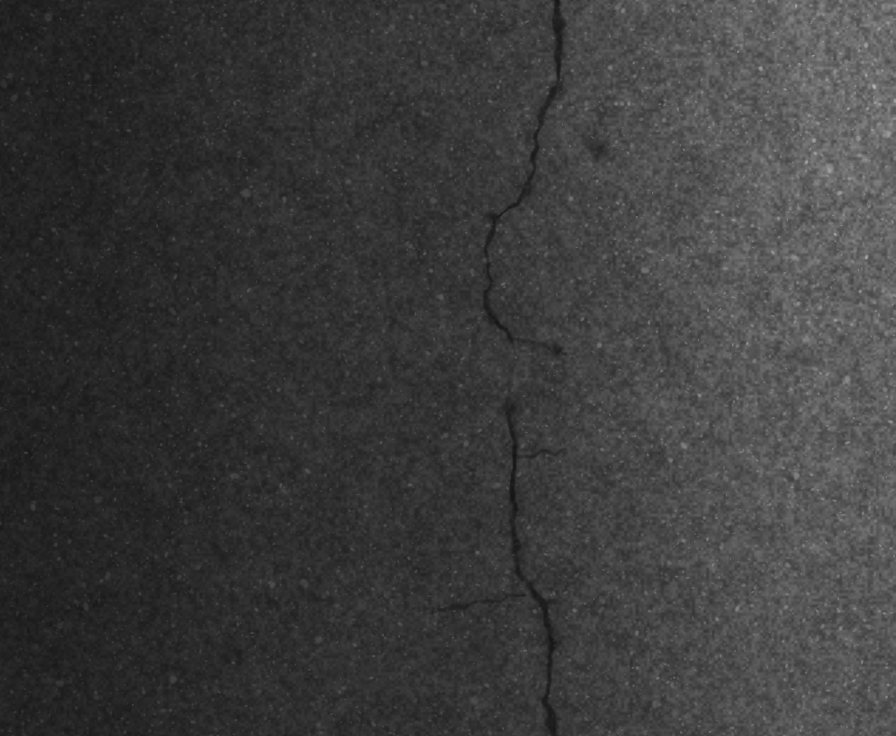
A WebGL 2 fragment shader for this texture:

```glsl
#version 300 es
precision highp float;
// Cracked asphalt lit from the right: a smooth light ramp is multiplied by
// layered value-noise grain, scattered pale stone chips on jittered grids,
// and a jagged polyline crack with dark knots and faint side branches.

#define SHADE 0.133        // light level at the left edge
#define MID_GAIN 0.068     // added light up to the middle
#define LIGHT_GAIN 0.215   // added light toward the right edge
#define GRAIN 0.62         // contrast of the fine grain
#define CHIP_GAIN 0.75     // brightness of the stone chips
#define CRACK_WIDTH 0.0034
#define CRACK_DEPTH 0.55

uniform vec2 u_resolution;
out vec4 fragColor;

const int CRACK_COUNT = 18;
const vec2 CRACK[CRACK_COUNT] = vec2[](
  vec2(.752, 1.01), vec2(.762, .937), vec2(.754, .884), vec2(.732, .841),
  vec2(.725, .778), vec2(.706, .722), vec2(.673, .702), vec2(.663, .659),
  vec2(.665, .571), vec2(.698, .543), vec2(.694, .444), vec2(.698, .373),
  vec2(.698, .286), vec2(.705, .222), vec2(.743, .175), vec2(.749, .127),
  vec2(.743, .048), vec2(.754, -.01));

// Dark knots: centre and radius
const int KNOT_COUNT = 7;
const vec3 KNOTS[KNOT_COUNT] = vec3[](
  vec3(.757, .884, .014), vec3(.813, .797, .020), vec3(.673, .702, .013),
  vec3(.667, .566, .012), vec3(.694, .440, .013), vec3(.749, .137, .015),
  vec3(.757, .523, .012));

float hash(vec2 p) {
  vec3 q = fract(p.xyx * 0.1031);
  q += dot(q, q.yzx + 33.33);
  return fract((q.x + q.y) * q.z);
}

float noise(vec2 p) {
  vec2 cell = floor(p), f = fract(p);
  f = f * f * (3.0 - 2.0 * f);
  vec2 e = vec2(1, 0);
  return mix(mix(hash(cell), hash(cell + e.xy), f.x),
             mix(hash(cell + e.yx), hash(cell + e.xx), f.x), f.y);
}

float segment(vec2 p, vec2 a, vec2 b) {
  vec2 d = b - a;
  return length(p - a - d * clamp(dot(p - a, d) / dot(d, d), 0.0, 1.0));
}

// Rotated elliptical chips, one possible chip in each grid cell
float chips(vec2 p, float scale, float density, float radius) {
  vec2 g = p * scale, home = floor(g);
  float light = 0.0;
  for (int j = -1; j <= 1; j++)
    for (int i = -1; i <= 1; i++) {
      vec2 cell = home + vec2(i, j), id = cell + scale;
      float present = step(hash(id + 7.3), density);
      vec2 d = g - cell - vec2(hash(id + 19.1), hash(id + 41.7));
      float turn = 6.283 * hash(id + 63.5);
      d = mat2(cos(turn), sin(turn), -sin(turn), cos(turn)) * d;
      d.y *= 1.0 + hash(id + 83.9);
      float size = radius * mix(0.55, 1.3, hash(id + 101.3));
      float glow = mix(0.25, 1.0, pow(hash(id + 131.1), 2.0));
      light = max(light, present * glow * smoothstep(1.3, 0.4, length(d) / size));
    }
  return light;
}

// Darkness of the main crack, its branches and its knots
float crackMask(vec2 p) {
  vec2 q = p + 0.010 * (vec2(noise(p * 65.0), noise(p * 65.0 + 50.0)) - 0.5);
  float dist = 1.0;
  for (int i = 0; i < CRACK_COUNT - 1; i++)
    dist = min(dist, segment(q, CRACK[i], CRACK[i + 1]));
  float width = CRACK_WIDTH * mix(0.4, 1.5, noise(p * 38.0));
  float gap = smoothstep(0.445, 0.465, p.y) * smoothstep(0.538, 0.52, p.y);
  float strength = mix(0.5, 1.0, noise(p * 24.0 + 9.0)) * (1.0 - 0.75 * gap);
  float mask = strength * smoothstep(width * 1.9, width * 0.3, dist);
  mask += 0.17 * exp(-dist * dist / 0.00012) * (1.0 - gap);

  float branch = segment(q, vec2(.698, .543), vec2(.768, .517));
  branch = min(branch, segment(q, vec2(.698, .378), vec2(.765, .388)));
  branch = min(branch, segment(q, vec2(.590, .172), vec2(.715, .190)));
  mask = max(mask, 0.5 * smoothstep(0.0045, 0.0005, branch));
  for (int i = 0; i < KNOT_COUNT; i++) {
    float r = length(q - KNOTS[i].xy) / KNOTS[i].z;
    mask = max(mask, 0.85 * exp(-1.8 * r * r));
  }
  return min(mask, 1.0);
}

void main() {
  vec2 uv = gl_FragCoord.xy / u_resolution;
  vec2 p = gl_FragCoord.xy / u_resolution.y;

  // Light ramp, strongest at the upper right
  float light = SHADE + MID_GAIN * smoothstep(0.0, 0.48, uv.x) * mix(0.85, 1.1, uv.y);
  light += LIGHT_GAIN * smoothstep(0.44, 1.0, uv.x) * mix(0.64, 1.03, uv.y);

  // Grain from coarse mottling to fine grit
  float grain = 0.22 * (noise(p * 28.0) - 0.5) + 0.40 * (noise(p * 120.0 + 3.0) - 0.5)
              + 0.55 * (noise(p * 260.0 + 17.0) - 0.5);
  float tone = light * (1.0 + GRAIN * grain);

  // Stone chips in three sizes
  float stone = max(0.75 * chips(p, 34.0, 0.16, 0.19), 0.85 * chips(p, 75.0, 0.24, 0.24));
  stone = max(stone, 0.6 * chips(p, 135.0, 0.26, 0.33));
  tone += CHIP_GAIN * stone * (0.6 * light + 0.08);

  tone *= 1.0 - CRACK_DEPTH * crackMask(p);
  fragColor = vec4(vec3(clamp(tone, 0.0, 1.0)), 1.0);
}
```
